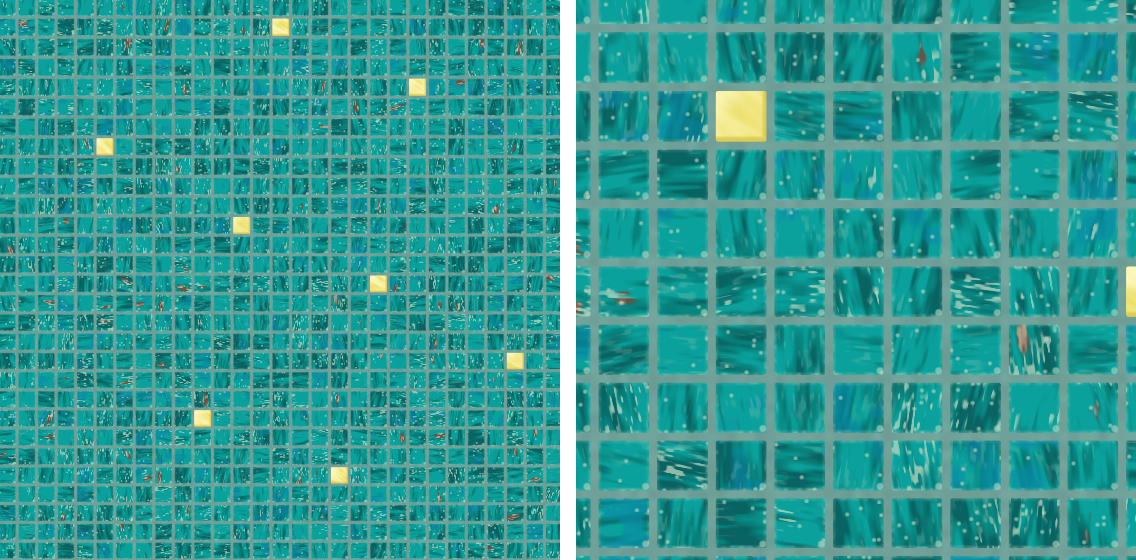
Left, the full canvas; right, a detail of the centre.
This texture is drawn by a Shadertoy shader. Its source:

```glsl
// Teal glass mosaic with streaked tiles, copper flecks, grey-green grout and a few gold tiles.

const vec3 GROUT  = vec3(0.44, 0.63, 0.60);
const vec3 TEAL   = vec3(0.04, 0.63, 0.61);
const vec3 DEEP   = vec3(0.03, 0.50, 0.48);
const vec3 DARK   = vec3(0.03, 0.36, 0.36);
const vec3 BLUE   = vec3(0.03, 0.54, 0.66);
const vec3 PALE   = vec3(0.74, 0.84, 0.75);
const vec3 COPPER = vec3(0.46, 0.29, 0.23);
const vec3 ROSE   = vec3(0.80, 0.64, 0.54);
const vec3 GOLD   = vec3(0.95, 0.91, 0.53);
const float TILE_HALF = 0.432;   // half a tile, in units of one repeat
const int GOLD_COUNT = 8;

float hash(vec2 p) {
    vec3 h = fract(vec3(p.xyx) * 0.1031);
    h += dot(h, h.yzx + 33.33);
    return fract((h.x + h.y) * h.z);
}

float noise(vec2 p) {
    vec2 i = floor(p), f = fract(p);
    f = f * f * (3.0 - 2.0 * f);
    return mix(mix(hash(i), hash(i + vec2(1, 0)), f.x),
               mix(hash(i + vec2(0, 1)), hash(i + vec2(1, 1)), f.x), f.y);
}

float roundBox(vec2 p, float halfSize, float radius) {
    vec2 d = abs(p) - halfSize + radius;
    return length(max(d, 0.0)) + min(max(d.x, d.y), 0.0) - radius;
}

// Grid coordinates; rows grow slightly taller towards the top
vec2 mosaicGrid(vec2 uv) {
    return vec2(uv.x * 28.66 + 0.13, uv.y * (29.95 - 1.1 * uv.y));
}

// Gold tiles step down the wall while their column wraps around
bool isGold(vec2 id) {
    for (int i = 0; i < GOLD_COUNT; i++) {
        float k = float(i);
        vec2 spot = vec2(5.0 + mod(9.0 + 7.0 * k, 23.0), floor(27.9 - 3.4 * k));
        if (distance(id, spot) < 0.5) return true;
    }
    return false;
}

// Tiny bright dots, at most one per cell of a fine lattice
float sparkle(vec2 p, vec2 seed, float amount, float px) {
    vec2 g = p * 9.0 + seed, cell = floor(g);
    vec2 centre = 0.3 + 0.4 * vec2(hash(cell + 3.1), hash(cell + 8.7));
    float dotMask = 1.0 - smoothstep(0.12, 0.32 + 9.0 * px, length(fract(g) - centre));
    return dotMask * step(1.0 - amount, hash(cell + 17.0));
}

vec3 glassTile(vec2 p, vec2 id, float edge, float px) {
    vec2 seed = 60.0 * vec2(hash(id + 11.0), hash(id + 47.0));
    float tone = hash(id + 5.0), kind = hash(id + 71.0);

    // Brushed grain runs along one axis with a slight slant
    vec2 q = hash(id + 23.0) < 0.6 ? p : p.yx;
    q.x += q.y * 0.5 * (hash(id + 31.0) - 0.5);
    float streak = 0.6 * noise(q * vec2(6.0, 1.4) + seed)
                 + 0.4 * noise(q * vec2(15.0, 3.0) + seed.yx);
    float shade = streak + 0.4 * (tone - 0.5);
    vec3 col = mix(TEAL, DEEP, smoothstep(0.36, 0.66, shade));
    col = mix(col, DARK, 0.8 * smoothstep(0.62, 0.85, shade));
    float blueMask = smoothstep(0.45, 0.75, noise(q.yx * 3.0 + seed));
    col = mix(col, BLUE, 0.6 * blueMask * step(0.75, hash(id + 91.0)));

    // Copper smear in a few tiles
    float fine = noise(q * vec2(21.0, 6.0) + seed);
    vec2 centre = 0.5 * vec2(hash(id + 53.0), hash(id + 67.0)) - 0.25;
    float blob = 0.22 - length((q - centre) * vec2(1.7, 0.8)) + 0.7 * (streak - 0.5);
    vec3 metal = mix(COPPER, ROSE, smoothstep(0.3, 0.85, fine));
    col = mix(col, metal, 0.85 * smoothstep(0.0, 0.12, blob) * step(kind, 0.09));

    // Pale shimmer and scattered specks
    float veil = smoothstep(0.58, 0.85, fine) * smoothstep(0.4, 0.7, noise(q * 2.5 + seed.yx));
    col = mix(col, PALE, veil * (kind < 0.4 ? 0.75 : 0.2));
    col = mix(col, PALE, 0.65 * sparkle(p, seed, 0.02 + 0.07 * tone, px));

    // Chipped light rim, strongest below, and a corner glint
    float chips = noise(p * 13.0 + seed);
    float rim = smoothstep(-0.07, 0.0, edge) * (0.15 + 0.55 * chips * chips);
    col = mix(col, PALE, rim * (p.y < -0.36 ? 1.0 : 0.65));
    float glint = 1.0 - smoothstep(0.02, 0.04 + px, abs(length(p - vec2(0.37, -0.36)) - 0.02));
    return mix(col, PALE, 0.6 * glint * step(0.45, hash(id + 83.0)));
}

vec3 goldTile(vec2 p, vec2 id, float px) {
    float foil = noise(p * vec2(4.0, 6.0) + p.yx * 3.0 + id);
    vec3 col = GOLD + vec3(0.08, 0.10, 0.34) * (foil - 0.45);
    col = mix(col, vec3(1.0, 0.99, 0.80), 0.6 * smoothstep(0.1, 0.7, p.y - p.x));
    float bevel = smoothstep(0.33 - px, 0.37 + px, max(p.x - 0.02, -p.y));
    return mix(col, vec3(0.84, 0.76, 0.27), 0.75 * bevel);
}

void mainImage(out vec4 fragColor, in vec2 fragCoord) {
    vec2 grid = mosaicGrid(fragCoord / iResolution.xy);
    vec2 id = floor(grid), p = fract(grid) - 0.5;
    float px = 28.8 / min(iResolution.x, iResolution.y);   // one pixel in repeats

    float edge = roundBox(p, TILE_HALF, 0.04);
    vec3 tile = isGold(id) ? goldTile(p, id, px) : glassTile(p, id, edge, px);
    vec3 grout = GROUT * (0.96 + 0.08 * noise(grid * 6.0));
    float cover = 1.0 - smoothstep(-0.6 * px, 0.6 * px, edge);
    fragColor = vec4(mix(grout, tile, cover), 1.0);
}
```
